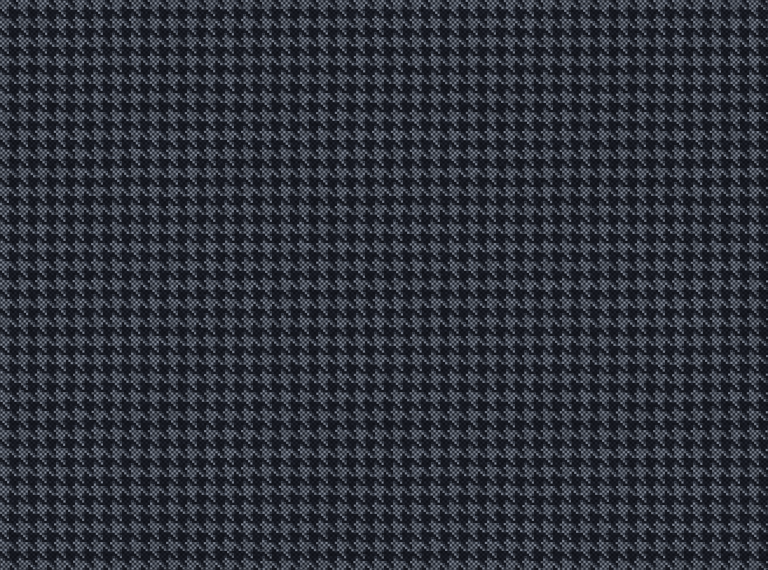
Reproduce this texture procedurally as a Shadertoy shader.

```glsl
float hash(vec2 p) {
    vec3 q = fract(vec3(p.xyx) * vec3(0.1031, 0.1030, 0.0973));
    q += dot(q, q.yzx + 33.33);
    return fract((q.x + q.y) * q.z);
}

float valueNoise(vec2 p) {
    vec2 cell = floor(p), f = fract(p);
    f = f * f * (3.0 - 2.0 * f);
    return mix(mix(hash(cell), hash(cell + vec2(1, 0)), f.x),
               mix(hash(cell + vec2(0, 1)), hash(cell + vec2(1, 1)), f.x), f.y);
}

// Houndstooth: four light and four dark threads each way, crossed in a falling 2/2 twill
float houndstooth(vec2 thread) {
    bool warpOnTop = mod(thread.x + thread.y, 4.0) < 2.0;
    float topThread = warpOnTop ? thread.x : thread.y;
    return step(mod(topThread, 8.0), 3.5);
}

vec3 cloth(vec2 uv) {
    vec2 p = uv * vec2(41.0, 30.5) * 8.0;

    // Slight waviness of the threads
    p += 0.4 * (vec2(valueNoise(p * 0.07), valueNoise(p * 0.07 + 91.0)) - 0.5);
    vec2 thread = floor(p);
    float light = houndstooth(thread);

    // Raised yarn loops alternate like a checkerboard
    float loops = sin(3.14159 * p.x) * sin(3.14159 * p.y);
    vec3 darkYarn = vec3(0.088, 0.097, 0.127) + 0.05 * loops;
    vec3 lightYarn = vec3(0.290, 0.311, 0.352) + 0.22 * loops;
    vec3 color = mix(darkYarn, lightYarn, light);

    // Uneven yarn, row by row and loop by loop
    float wear = 0.83 + 0.30 * hash(thread + 17.0);
    wear += 0.05 * (hash(vec2(thread.y, 5.0)) - 0.5);
    wear += 0.04 * (valueNoise(uv * vec2(9.0, 7.0)) - 0.5);
    return color * wear;
}

void mainImage(out vec4 fragColor, in vec2 fragCoord) {
    // Average a grid of samples across each pixel
    vec3 sum = vec3(0.0);
    for (int y = 0; y < 4; y++) {
        for (int x = 0; x < 4; x++) {
            vec2 offset = (vec2(x, y) + 0.5) / 4.0 - 0.5;
            sum += cloth((fragCoord + offset) / iResolution.xy);
        }
    }
    fragColor = vec4(sum / 16.0, 1.0);
}
```
